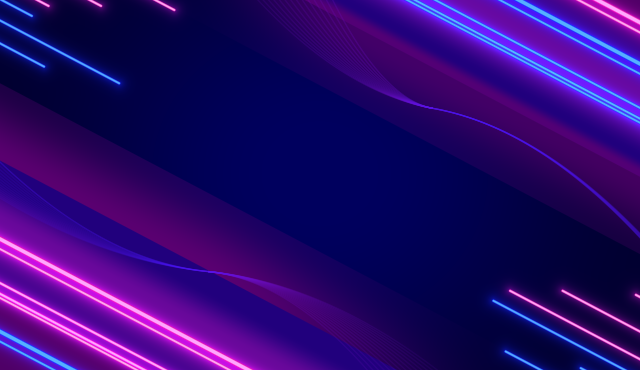
Reproduce this background procedurally as a WebGL 1 fragment shader.

```glsl
precision highp float;

uniform vec2 u_resolution;

// Layout: y points down, one unit is the canvas height
const float ASPECT = 1.73;
const float SLOPE = 0.527;
const vec2 ALONG = vec2(0.8847, 0.4662);
const vec2 ACROSS = vec2(-0.4662, 0.8847);
const vec2 RAY_SHIFT = vec2(1.248, 0.770);
const float THICK = 0.0072;
const float THIN = 0.0040;
const float GLOW_SIZE = 0.012;
const int STRANDS = 14;

const vec3 NAVY = vec3(0.0, 0.0, 0.37);
const vec3 MIDNIGHT = vec3(0.005, 0.0, 0.19);
const vec3 MAGENTA = vec3(0.37, 0.0, 0.45);
const vec3 PLUM = vec3(0.31, 0.0, 0.40);
const vec3 INDIGO = vec3(0.13, 0.0, 0.49);
const vec3 PURPLE = vec3(0.40, 0.03, 0.60);
const vec3 VIOLET = vec3(0.30, 0.08, 1.0);
const vec3 ORCHID = vec3(0.42, 0.05, 0.78);
const vec3 PINK_GLOW = vec3(0.85, 0.06, 0.65);
const vec3 PINK_CORE = vec3(1.0, 0.65, 0.95);
const vec3 BLUE_GLOW = vec3(0.08, 0.16, 0.95);
const vec3 BLUE_CORE = vec3(0.33, 0.68, 1.0);

float pixel;

// Solid tube with a bright core and a soft halo
void neon(inout vec3 color, float d, float width, vec3 glow, vec3 core) {
    color += 0.38 * glow * exp(-max(d - width, 0.0) / GLOW_SIZE);
    color = mix(color, glow, 1.0 - smoothstep(width - pixel, width + pixel, d));
    float inner = width * 0.7;
    color = mix(color, core, 1.0 - smoothstep(inner - pixel, inner + pixel, d));
}

void beam(inout vec3 color, float level, float offset, float width, vec3 glow, vec3 core) {
    neon(color, abs(level - offset) * ALONG.x, width, glow, core);
}

void beamPair(inout vec3 color, float level, vec3 glow, vec3 core) {
    beam(color, level, 0.0, THICK, glow, core);
    beam(color, level, 0.027, THIN, glow, core);
}

void beamBundle(inout vec3 color, float level, vec3 glow, vec3 core) {
    beamPair(color, level, glow, core);
    beam(color, level, 0.119, THIN, glow, core);
    beam(color, level, 0.148, THIN, glow, core);
    beam(color, level, 0.159, THIN, glow, core);
}

// Round-ended ray running off the canvas on the given side
void ray(inout vec3 color, vec2 p, vec2 tip, float side, vec3 glow, vec3 core) {
    vec2 q = p - tip;
    float d = length(vec2(min(side * dot(q, ALONG), 0.0), dot(q, ACROSS)));
    neon(color, d, 0.0036, glow, core);
}

// Strands bundled on one side of a knot and fanned out on the other
// spread: curve widths (first, last) for the bundle, then for the fan
void strands(inout vec3 color, vec2 q, float tilt, vec4 spread) {
    float fan = step(0.0, q.x);
    vec2 range = mix(spread.xy, spread.zw, fan);
    float fade = mix(0.12, 0.38 * exp(-2.2 * q.x), fan);
    vec3 tint = mix(VIOLET, ORCHID, smoothstep(-0.1, 0.15, q.x));
    for (int i = 0; i < STRANDS; i++) {
        float t = float(i) / float(STRANDS - 1);
        float k = mix(range.x, range.y, t);
        float bend = abs(q.x) / (k * k);
        float gradient = tilt + 2.0 * bend;
        float d = abs(q.y - q.x * (tilt + bend)) / sqrt(1.0 + gradient * gradient);
        float lead = i == 0 ? 2.5 - 1.5 * fan : 1.0;
        float line = 1.0 - smoothstep(0.0004, 0.0012 + pixel, d);
        color = mix(color, tint, line * min(fade * lead, 1.0));
    }
}

float edge(float at, float level) {
    return smoothstep(at - pixel, at + pixel, level);
}

// Layered diagonal bands, level growing towards the corner
void bands(inout vec3 color, float level, float strength, float rim) {
    float veil = edge(0.225, level) * mix(0.30, 0.95, smoothstep(0.22, 0.435, level));
    color = mix(color, MAGENTA, veil * strength);
    vec3 inner = mix(INDIGO, PURPLE, smoothstep(0.49, 0.59, level));
    inner = mix(inner, MAGENTA, rim * (1.0 - smoothstep(0.445, 0.485, level)));
    inner = mix(inner, INDIGO, 0.65 * smoothstep(0.66, 0.75, level));
    inner = mix(inner, PLUM, smoothstep(0.77, 0.85, level));
    color = mix(color, inner, edge(0.434, level));
}

void main() {
    vec2 uv = gl_FragCoord.xy / u_resolution;
    vec2 p = vec2(uv.x * ASPECT, 1.0 - uv.y);
    pixel = 0.8 / u_resolution.y;
    float level = p.y - SLOPE * p.x;

    // Backdrop and bands
    vec2 center = (p - vec2(0.865, 0.47)) * vec2(0.9, 1.0);
    vec3 color = mix(NAVY, MIDNIGHT, smoothstep(0.08, 0.85, length(center)));
    bands(color, level, 1.0 - smoothstep(0.55, 1.45, p.x), 0.0);
    bands(color, -level, 0.75 * smoothstep(0.42, 1.0, p.x), 0.8);

    // Fine curves
    strands(color, p - vec2(0.563, 0.734), 0.10, vec4(1.15, 1.49, 0.91, 1.37));
    strands(color, vec2(1.171, 0.293) - p, 0.18, vec4(1.12, 1.15, 0.55, 1.04));

    // Corner beams
    beamBundle(color, level - 0.646, PINK_GLOW, PINK_CORE);
    beamPair(color, level - 0.896, BLUE_GLOW, BLUE_CORE);
    beamBundle(color, level + 0.739, BLUE_GLOW, BLUE_CORE);
    beamPair(color, level + 0.851, PINK_GLOW, PINK_CORE);

    // Short rays in the two opposite corners
    for (int i = 0; i < 2; i++) {
        vec2 q = p - RAY_SHIFT * float(i);
        float side = float(i) * 2.0 - 1.0;
        ray(color, q, vec2(0.131, 0.016), side, PINK_GLOW, PINK_CORE);
        ray(color, q, vec2(0.273, 0.016), side, PINK_GLOW, PINK_CORE);
        ray(color, q, vec2(0.471, 0.027), side, PINK_GLOW, PINK_CORE);
        ray(color, q, vec2(0.086, 0.043), side, BLUE_GLOW, BLUE_CORE);
        ray(color, q, vec2(0.119, 0.180), side, BLUE_GLOW, BLUE_CORE);
        ray(color, q, vec2(0.322, 0.225), side, BLUE_GLOW, BLUE_CORE);
    }

    gl_FragColor = vec4(min(color, 1.0), 1.0);
}
```
